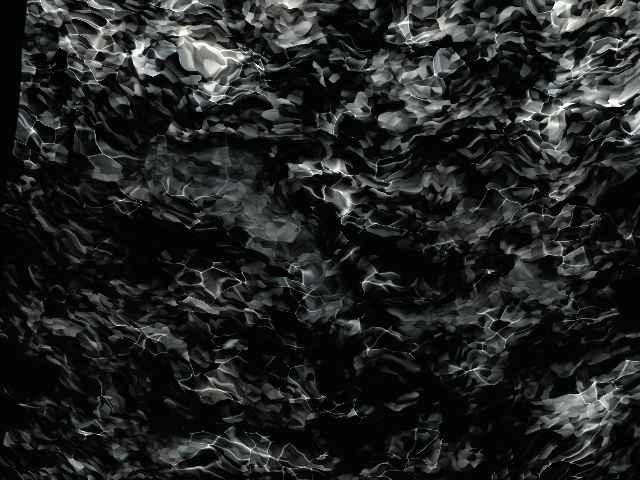
This texture is drawn by a Shadertoy shader. Its source:

```glsl
// Crumpled dark metal foil: three scales of tilted, soft-edged Voronoi facets
// on a sagging, warped sheet. Their summed tilt, a broad light layout and thin
// fold lines give one reflection value, which a tone curve turns into grey.
#define COARSE 7.0
#define MEDIUM 20.0
#define FINE 54.0
#define STRETCH 1.55
#define SAG 0.45
#define EXPOSURE 0.26
#define BLACK_POINT 0.35
#define CREASE_GLINT 1.5
#define FOLD_GLINT 1.5
#define SHADOW_TINT vec3(0.92, 1.0, 0.99)
#define LIGHT_TINT vec3(0.96, 1.0, 0.99)

vec3 hash3(vec2 p) {
    vec3 h = fract(vec3(p.xyx) * vec3(0.1031, 0.1030, 0.0973));
    h += dot(h, h.yxz + 33.33);
    return fract((h.xxy + h.yzz) * h.zyx);
}

float noise(vec2 p) {
    vec2 i = floor(p), f = fract(p);
    f = f * f * (3.0 - 2.0 * f);
    float low = mix(hash3(i).x, hash3(i + vec2(1, 0)).x, f.x);
    float high = mix(hash3(i + vec2(0, 1)).x, hash3(i + vec2(1, 1)).x, f.x);
    return mix(low, high, f.y);
}

float fbm(vec2 p) {
    float sum = 0.0, amp = 0.5;
    for (int i = 0; i < 4; i++) {
        sum += amp * noise(p);
        p = mat2(1.6, 1.2, -1.2, 1.6) * p + 7.3;
        amp *= 0.5;
    }
    return sum / 0.9375;
}

// x: blended facet tilt in about -1..1, y: crease strength in 0..1
vec2 facets(vec2 p, float sharpness) {
    vec2 cell = floor(p);
    float total = 0.0, squares = 0.0, tilt = 0.0;
    for (int y = -1; y <= 1; y++)
    for (int x = -1; x <= 1; x++) {
        vec2 id = cell + vec2(x, y);
        vec3 h = hash3(id);
        vec2 d = p - id - h.xy;
        float w = exp(-sharpness * dot(d, d));
        vec2 bend = hash3(id + 57.0).xy * 2.0 - 1.0;
        tilt += w * (h.z * 2.0 - 1.0 + dot(d, bend));
        total += w;
        squares += w * w;
    }
    return vec2(tilt / total, 2.0 * (1.0 - squares / (total * total)));
}

// Soft mask around the segment a-b
float streak(vec2 p, vec2 a, vec2 b, float radius, float soft) {
    vec2 ab = b - a;
    float t = clamp(dot(p - a, ab) / dot(ab, ab), 0.0, 1.0);
    return 1.0 - smoothstep(radius - soft, radius + soft, length(p - a - ab * t));
}

// Calm grey areas that mirror a large dim light
float sheenMask(vec2 p) {
    float m = streak(p, vec2(0.20, 0.65), vec2(0.48, 0.63), 0.05, 0.02);
    m = max(m, streak(p, vec2(0.48, 0.60), vec2(0.69, 0.37), 0.05, 0.015));
    m = max(m, streak(p, vec2(0.84, 0.31), vec2(1.17, 0.40), 0.03, 0.012));
    m = max(m, streak(p, vec2(0.92, 0.50), vec2(1.05, 0.56), 0.025, 0.012));
    return max(m, streak(p, vec2(0.32, 0.07), vec2(0.62, 0.04), 0.025, 0.012));
}

// Areas that face the bright lamp
float hotMask(vec2 p) {
    float m = streak(p, vec2(0.62, 0.65), vec2(0.96, 0.60), 0.008, 0.012);
    m = max(m, streak(p, vec2(0.92, 0.71), vec2(1.34, 0.82), 0.010, 0.012));
    m = max(m, streak(p, vec2(0.74, 0.57), vec2(0.80, 0.51), 0.018, 0.025));
    m = max(m, streak(p, vec2(1.18, 0.12), vec2(1.32, 0.19), 0.050, 0.050));
    m = max(m, streak(p, vec2(0.17, 0.03), vec2(0.23, 0.00), 0.010, 0.020));
    return max(m, 0.7 * streak(p, vec2(0.34, 0.88), vec2(0.42, 0.85), 0.040, 0.050));
}

void mainImage(out vec4 fragColor, in vec2 fragCoord) {
    vec2 p = fragCoord / iResolution.y;

    // Sheet coordinates: sagging, warped, stretched along the folds
    vec2 warp = vec2(fbm(p * 8.0), fbm(p * 8.0 + 31.7)) - 0.5;
    vec2 q = p + 0.09 * warp;
    q.y -= SAG * (p.x - 0.78) * (p.x - 0.78) * (1.0 - 0.5 * p.y);
    q.y *= STRETCH;

    // Each finer scale is shifted by the tilt above it
    vec2 coarse = facets(q * COARSE, 30.0);
    vec2 medium = facets(q * MEDIUM + 0.25 * coarse.x + 11.0, 26.0);
    vec2 fine = facets(q * FINE + 0.35 * medium.x + 43.0, 18.0);
    float relief = 0.55 * coarse.x + 0.85 * medium.x + 0.85 * fine.x;

    // Broad light: bright crumpled top, dark hollows below
    vec2 ragged = p + 0.10 * warp + 0.012 * vec2(medium.x, fine.x);
    float top = smoothstep(0.60, 0.90, ragged.y + 0.08 * (p.x - 0.6));
    float light = mix(-0.68, 0.42, top) + 1.3 * (fbm(p * 4.0 + 5.0) - 0.5);
    light -= 0.6 * streak(ragged, vec2(0.76, 0.50), vec2(0.77, 0.37), 0.07, 0.06);
    light -= 0.5 * streak(ragged, vec2(0.25, 0.52), vec2(0.45, 0.45), 0.05, 0.06);
    light -= 0.8 * streak(ragged, vec2(0.56, 0.84), vec2(0.66, 0.80), 0.04, 0.05);
    float value = light + relief * mix(0.95, 1.3, top);

    // Grey sheen, then lamp highlights
    float sheen = 0.8 * sheenMask(ragged);
    value = mix(value, 0.55 + 0.30 * medium.x + 0.40 * fine.x, sheen);
    value += 1.5 * hotMask(ragged);

    // Glints on creases and long folds, broken up by noise
    float broken = smoothstep(0.45, 0.75, noise(q * 15.0 + 3.0));
    float fold = 1.0 - smoothstep(0.0, 0.035, abs(noise(q * vec2(5.0, 11.0) + 19.0) - 0.5));
    value += broken * (CREASE_GLINT * medium.y * medium.y + FOLD_GLINT * fold);
    value -= 0.25 * fine.y * (1.0 - broken);

    // Tone curve: soft toe into black, linear above
    float tone = 0.015 + EXPOSURE * log(1.0 + exp(5.0 * (value + BLACK_POINT))) / 5.0;
    vec3 color = tone * mix(SHADOW_TINT, LIGHT_TINT, smoothstep(0.1, 0.7, tone));
    color *= 1.0 + 0.03 * coarse.x * vec3(1.0, 0.0, -1.0);

    // Dark gap beyond the left rim of the sheet
    float rim = 0.05 * smoothstep(0.42, 0.85, p.y) + 0.03 * (noise(p * 9.0) - 0.5);
    color = mix(vec3(0.012, 0.014, 0.018), color, smoothstep(-0.002, 0.002, p.x - rim));
    fragColor = vec4(min(color, 1.0), 1.0);
}
```
